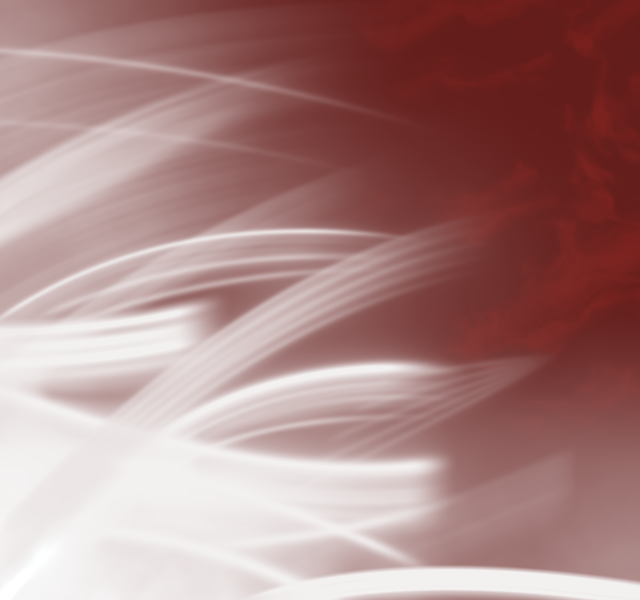
A WebGL 2 fragment shader for this background:

```glsl
#version 300 es
precision highp float;
// Pale silky ribbons sweeping from the lower left over a deep red haze.
// Each ribbon follows a quadratic curve; veils hang below it, strands glow along it.
// A single lightness value is layered up and finally mapped from red to white.
uniform vec2 u_resolution;
out vec4 outColor;

const vec3 DEEP_RED = vec3(0.375, 0.095, 0.085);
const vec3 SILK_WHITE = vec3(0.965, 0.96, 0.96);
const vec3 EMBER = vec3(0.09, 0.015, 0.01);
const float WHITE = 0.98;
const float SILVER = 0.9;
const float FIBRE_CONTRAST = 0.35;
const int FAN_BEAMS = 7;
const int RIBBON_FIBRES = 5;
const int LEAF_VEINS = 5;

float hash(vec2 p) {
  p = fract(p * vec2(0.1031, 0.1137));
  p += dot(p, p.yx + 33.3);
  return fract((p.x + p.y) * p.x * 17.0);
}

float noise(vec2 p) {
  vec2 i = floor(p), f = fract(p);
  f = f * f * (3.0 - 2.0 * f);
  vec2 e = vec2(0.0, 1.0);
  return mix(mix(hash(i), hash(i + e.yx), f.x),
             mix(hash(i + e), hash(i + e.yy), f.x), f.y);
}

float fbm(vec2 p) {
  float sum = 0.0, gain = 0.5;
  for (int i = 0; i < 5; i++) {
    sum += gain * noise(p + 40.0);
    p = mat2(1.6, 1.2, -1.2, 1.6) * p;
    gain *= 0.5;
  }
  return sum;
}

// Signed height above a left-to-right quadratic curve, and position along it
vec2 curve(vec2 p, vec2 a, vec2 b, vec2 c) {
  vec2 q = a - 2.0 * b + c, l = 2.0 * (b - a);
  float k = a.x - p.x;
  float t = -2.0 * k / (l.x + sqrt(max(l.x * l.x - 4.0 * q.x * k, 0.0)));
  vec2 tangent = 2.0 * q * t + l;
  float y = a.y + t * (l.y + t * q.y);
  return vec2((p.y - y) * abs(tangent.x) / length(tangent), t);
}

float ends(float t, vec2 fade) {
  return smoothstep(0.0, 0.15, t) * (1.0 - smoothstep(fade.x, fade.y, t));
}

// Thin glowing line
float strand(vec2 p, vec2 a, vec2 b, vec2 c, float width, vec2 fade) {
  vec2 s = curve(p, a, b, c);
  float d = s.x * s.x / (width * width);
  return (0.8 * exp(-d) + 0.2 * exp(-0.1 * d)) * ends(s.y, fade);
}

// Fibrous sheet with a crisp upper edge and a soft lower one
float veil(vec2 p, vec2 a, vec2 b, vec2 c, float depth, vec2 fade) {
  vec2 s = curve(p, a, b, c);
  float d = -s.x / depth;
  float body = smoothstep(-0.1, 0.12, d) * (1.0 - smoothstep(0.6, 1.15, d));
  float fibre = noise(vec2(d * 9.0 + a.y * 50.0, s.y * 2.0));
  return body * (1.0 - FIBRE_CONTRAST * fibre) * ends(s.y, fade);
}

void layer(inout float light, float tone, float alpha) {
  light = mix(light, tone, clamp(alpha, 0.0, 1.0));
}

void main() {
  vec2 p = gl_FragCoord.xy / u_resolution;
  float cloud = fbm(p * 5.0) - 0.5;

  // Haze: left side, centre and floor
  float w = 0.02 + 0.55 * (1.0 - smoothstep(-0.05, 0.75, p.x + 0.25 * (p.y - 0.5)));
  w += 0.45 * (1.0 - smoothstep(0.1, 0.5, p.y + 0.1 * cloud));
  vec2 centre = (p - vec2(0.55, 0.56)) / vec2(0.26, 0.2);
  w += 0.2 * exp(-dot(centre, centre));
  w = max(w * (1.0 + 0.5 * cloud), 0.0);

  // Upper fan of light
  for (int i = 0; i < FAN_BEAMS; i++) {
    float k = float(i);
    layer(w, WHITE, 0.24 * veil(p, vec2(-0.1, 0.44 + 0.07 * k), vec2(0.2, 0.68 + 0.055 * k),
      vec2(0.6 + 0.03 * k, 0.7 + 0.05 * k), 0.07, vec2(0.2, 0.95)));
  }
  layer(w, WHITE, 0.8 * veil(p, vec2(-0.1, 0.63), vec2(0.26, 0.915), vec2(0.78, 0.95), 0.09, vec2(0.1, 0.8)));
  layer(w, WHITE, 0.6 * strand(p, vec2(-0.1, 0.56), vec2(0.2, 0.7), vec2(0.46, 0.88), 0.018, vec2(0.2, 1)));
  layer(w, WHITE, 0.4 * strand(p, vec2(-0.1, 0.92), vec2(0.3, 0.91), vec2(0.72, 0.77), 0.006, vec2(0.4, 1)));
  layer(w, WHITE, 0.2 * strand(p, vec2(-0.1, 0.8), vec2(0.3, 0.79), vec2(0.6, 0.7), 0.006, vec2(0.4, 1)));

  // White pool on the left with dark hollows
  layer(w, 0.2, 0.8 * strand(p, vec2(0.12, 0.455), vec2(0.28, 0.475), vec2(0.45, 0.56), 0.017, vec2(0.5, 1)));
  layer(w, WHITE, 1.1 * veil(p, vec2(-0.15, 0.46), vec2(0.2, 0.45), vec2(0.4, 0.53), 0.12, vec2(0.7, 0.92)));
  layer(w, 0.5, 0.6 * strand(p, vec2(0.05, 0.345), vec2(0.17, 0.33), vec2(0.33, 0.345), 0.011, vec2(0.6, 1)));

  // Middle arcs
  layer(w, WHITE, 0.5 * veil(p, vec2(-0.1, 0.3), vec2(0.29, 0.67), vec2(0.73, 0.78), 0.06, vec2(0.35, 0.9)));
  vec2 a = vec2(-0.05, 0.43), b = vec2(0.235, 0.673), c = vec2(0.68, 0.596);
  layer(w, SILVER, 0.35 * veil(p, a, b, c, 0.06, vec2(0.7, 1)));
  layer(w, WHITE, 0.85 * strand(p, a, b, c, 0.005, vec2(0.75, 1)));
  layer(w, WHITE, 0.5 * strand(p, vec2(0.03, 0.457), vec2(0.3, 0.596), vec2(0.63, 0.568), 0.006, vec2(0.7, 1)));
  layer(w, WHITE, 0.5 * strand(p, vec2(0.1, 0.455), vec2(0.33, 0.555), vec2(0.64, 0.552), 0.006, vec2(0.6, 1)));

  // Lower sheets, hollow and floor stripes
  float corner = (1.0 - smoothstep(0.02, 0.14, p.y)) * (1.0 - smoothstep(0.2, 0.45, p.x));
  layer(w, WHITE, 0.8 * corner * noise(vec2((p.x - 0.9 * p.y) * 45.0, p.y * 3.0)));
  layer(w, WHITE, veil(p, vec2(-0.15, 0.27), vec2(0.2, 0.27), vec2(0.72, 0.18), 0.16, vec2(0.55, 0.95)));
  a = vec2(-0.1, 0.39); b = vec2(0.43, 0.164); c = vec2(0.73, 0.237);
  layer(w, WHITE, 0.8 * veil(p, a, b, c, 0.11, vec2(0.84, 0.98)));
  layer(w, 0.3, 0.75 * strand(p, vec2(0.29, 0.262), vec2(0.38, 0.29), vec2(0.54, 0.295), 0.014, vec2(0.4, 1)));
  layer(w, WHITE, strand(p, a, b, c, 0.014, vec2(0.86, 0.98)));

  // Faint leaf reaching right
  for (int i = 0; i < LEAF_VEINS; i++) {
    float k = float(i);
    layer(w, WHITE, 0.16 * strand(p, vec2(0.42 + 0.04 * k, 0.16 + 0.05 * k),
      vec2(0.65, 0.28 + 0.025 * k), vec2(0.88, 0.41), 0.006, vec2(0.7, 1)));
  }

  // Great white arc
  a = vec2(0.05, 0.053); b = vec2(0.28, 0.443); c = vec2(0.77, 0.378);
  layer(w, WHITE, 0.75 * veil(p, a, b, c, 0.07, vec2(0.78, 0.98)));
  layer(w, WHITE, 1.1 * strand(p, a, b, c, 0.011, vec2(0.8, 0.97)));
  layer(w, WHITE, 0.6 * strand(p, vec2(0.22, 0.17), vec2(0.33, 0.32), vec2(0.73, 0.305), 0.006, vec2(0.6, 1)));

  // Silver diagonal ribbon and its fibres
  a = vec2(-0.08, 0.025); b = vec2(0.39, 0.61); c = vec2(0.85, 0.655);
  layer(w, SILVER, 0.85 * veil(p, a, b, c, 0.08, vec2(0.4, 0.95)));
  for (int i = 0; i < RIBBON_FIBRES; i++) {
    vec2 shift = -vec2(0.02, 0.095) * float(i) / float(RIBBON_FIBRES - 1);
    layer(w, 0.94, 0.45 * strand(p, a + shift, b + shift, c + shift, 0.006, vec2(0.5, 0.95)));
  }

  // Crossing strands and the bottom edge
  a = vec2(0.3, 0.09); b = vec2(0.64, 0.105); c = vec2(0.9, 0.255);
  layer(w, WHITE, 0.85 * strand(p, a, b, c, 0.01, vec2(0.4, 0.72)));
  layer(w, WHITE, 0.15 * veil(p, b - a, c, c, 0.1, vec2(0.7, 1)));
  layer(w, WHITE, 0.9 * strand(p, vec2(0.15, 0.235), vec2(0.38, 0.2), vec2(0.7, 0.035), 0.01, vec2(0.8, 1)));
  layer(w, WHITE, strand(p, vec2(0.06, 0.12), vec2(0.32, 0.125), vec2(0.56, -0.03), 0.014, vec2(0.9, 1)));
  layer(w, WHITE, 1.3 * veil(p, vec2(0.35, -0.01), vec2(0.62, 0.115), vec2(1.15, 0), 0.05, vec2(0.95, 1)));

  // Colour, with mottled embers in the dark
  vec3 color = mix(DEEP_RED, SILK_WHITE, w);
  float ember = smoothstep(0.45, 0.75, fbm(p * vec2(9.0, 13.0) + 3.0 * cloud));
  color += EMBER * ember * (1.0 - smoothstep(0.0, 0.4, w)) * smoothstep(0.4, 0.8, p.x);
  outColor = vec4(color, 1.0);
}
```
